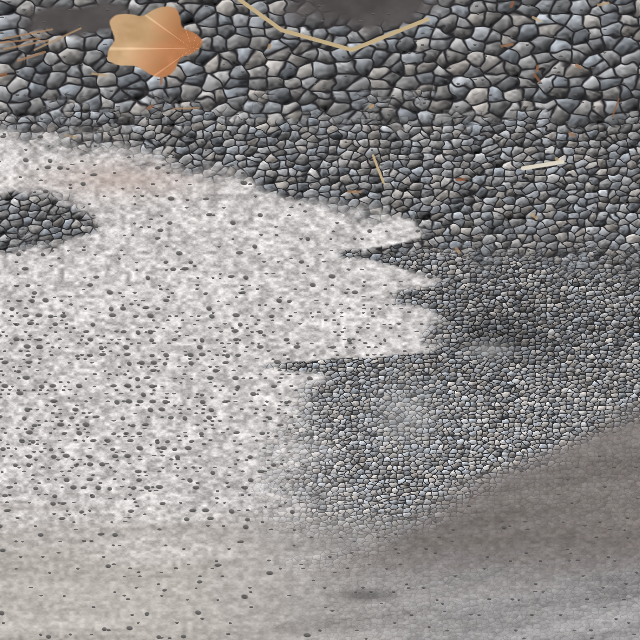
A Shadertoy shader for this texture:

```glsl
// Weathered roadside ground: loose gravel above, a pale slab at left, muddy streaks below.
// Voronoi stones at three sizes; soft masks place the zones, hashed loops add litter.

vec2 hash2(vec2 p) {
  vec3 q = fract(p.xyx * vec3(.1031, .1030, .0973));
  q += dot(q, q.yzx + 33.33);
  return fract((q.xx + q.yz) * q.zy);
}
float noise(vec2 p) {
  vec2 i = floor(p), f = fract(p), e = vec2(1, 0);
  f = f * f * (3. - 2. * f);
  return mix(mix(hash2(i).x, hash2(i + e).x, f.x),
             mix(hash2(i + e.yx).x, hash2(i + e.xx).x, f.x), f.y);
}
// Layered noise centred on zero
float fbm(vec2 p) {
  float sum = -.5, amp = .53;
  for (int i = 0; i < 4; i++) {
    sum += amp * noise(p);
    p = p * 2.03 + 17.;
    amp *= .5;
  }
  return sum;
}
float blob(vec2 p, vec2 centre, vec2 radius) {
  vec2 d = (p - centre) / radius;
  return exp(-dot(d, d));
}
float stroke(vec2 p, vec2 a, vec2 b, float width) {
  vec2 d = p - a, s = b - a;
  float dist = length(d - s * clamp(dot(d, s) / dot(s, s), 0., 1.));
  return smoothstep(width + .0012, width - .0008, dist);
}
// Faceted Voronoi stones separated by dark gaps
vec3 stones(vec2 p, vec2 scale, float brightness) {
  vec2 q = p * scale, offset = vec2(0);
  q += .35 * noise(q * 1.7);
  float near = 9., next = 9., id = 0.;
  for (int i = 0; i < 9; i++) {
    vec2 g = floor(q) + vec2(i % 3 - 1, i / 3 - 1), h = hash2(g);
    vec2 d = q - g - .1 - .8 * h;
    float len = length(d);
    next = min(next, max(len, near));
    if (len < near) { near = len; offset = d; id = fract(h.x * 7.3 + h.y * 3.1); }
  }
  float tone = brightness + .27 * (id - .4) + dot(offset, vec2(-.22, .38));
  tone += .2 * (noise(q * 4.) - .5);
  vec3 tint = mix(vec3(.96, 1, 1.05), vec3(1.03, 1, .97), fract(id * 9.));
  return mix(vec3(.16, .155, .165), tone * tint, smoothstep(0., .24, next - near));
}
// Loose dark pebbles in jittered rows
vec3 addPebbles(vec3 col, vec2 p, vec2 scale, float density) {
  vec2 q = p * scale;
  q.x += 5. * hash2(vec2(floor(q.y), 3)).x;
  vec2 h = hash2(floor(q) + 41.);
  vec2 d = (fract(q) - .38 - .24 * h) / (.21 + .13 * h.yx);
  d.y += .35 * d.x * (h.x - .5);
  float cover = step(hash2(floor(q) + 7.).x, density) * smoothstep(1.1, .65, length(d));
  return mix(col, vec3(.345, .34, .335) + .12 * d.y, .85 * cover);
}
// Pale slab with dark tongues entering from its right side
float slabMask(vec2 p, float wobble) {
  float right = mix(.47, .68, smoothstep(.39, .45, p.y));
  right -= .14 * blob(p.yy, vec2(.603), vec2(.027));
  right -= .06 * blob(p.yy, vec2(.535), vec2(.025));
  right -= .2 * blob(p.yy, vec2(.43), vec2(.019));
  float soft = mix(.14, .018, smoothstep(.2, .48, p.y));
  float m = smoothstep(-soft, soft, right - p.x + .07 * wobble);
  m *= smoothstep(-.018, .018, .805 - .235 * p.x - p.y + .055 * wobble);
  return m * smoothstep(.6, .35, blob(p, vec2(.02, .655), vec2(.15, .055)) + .5 * wobble);
}
vec3 gravel(vec2 p, float wobble) {
  float level = p.y + .13 * wobble;
  vec3 col = stones(p, vec2(98, 150), mix(.59, .48, smoothstep(.3, .55, p.y)));
  col = mix(col, stones(p, vec2(62, 88), .46), smoothstep(.57, .63, level));
  col = mix(col, stones(p, vec2(38, 52), .45), smoothstep(.8, .84, level));
  float soil = blob(p, vec2(.57, 1), vec2(.14, .055)) + blob(p, vec2(.13, .97), vec2(.12, .03));
  col = mix(col, vec3(.33, .31, .31) + .12 * wobble, smoothstep(.35, .75, soil + .6 * wobble));
  col *= 1. - .28 * blob(p, vec2(.78, .475), vec2(.08, .035));
  return mix(col, vec3(.68), .65 * blob(p, vec2(.765, .453), vec2(.035, .012)));
}
// Streaked dirt below, with a brown wedge rising to the right
vec3 addMud(vec3 col, vec2 p, float grain) {
  float streak = fbm(vec2(p.x, p.y - .08 * p.x * p.x) * vec2(4, 48));
  vec3 dirt = mix(vec3(.72, .695, .67), vec3(.61, .6, .6), smoothstep(.2, .8, p.x));
  dirt += .23 * streak + .2 * grain;
  col = mix(col, dirt, .88 * smoothstep(.25, .1, p.y + .12 * streak));
  float wedge = smoothstep(-.03, .035, .49 * p.x - .13 - p.y + .06 * streak);
  wedge *= smoothstep(.07, .15, p.y + .1 * streak) * smoothstep(.38, .7, p.x);
  col = mix(col, vec3(.48, .453, .442) + .12 * streak + .15 * grain, .9 * wedge);
  return col * (1. - .3 * blob(p, vec2(.57, .07), vec2(.04, .009)));
}
vec3 addLeaf(vec3 col, vec2 p, float wobble) {
  vec2 d = (p - vec2(.237, .936)) / vec2(.069, .05), base = p - vec2(.3, .924);
  float edge = 1. + .15 * cos(5. * (atan(d.y, d.x) - 2.44)) + .15 * wobble;
  float vein = abs(fract(atan(base.y, -base.x) * 1.6 + .5) - .5);
  vec3 leaf = mix(vec3(.8, .66, .5), vec3(.7, .46, .3), smoothstep(-.5, .8, d.x - .3 * d.y + wobble));
  leaf += .12 * smoothstep(.06, 0., vein) + .25 * wobble;
  return mix(col, leaf, smoothstep(.03, -.03, length(d) - edge));
}
vec3 addTwigs(vec3 col, vec2 p, float slab) {
  vec3 straw = vec3(.76, .68, .53);
  for (int i = 0; i < 30; i++) {
    vec2 h = hash2(vec2(i, 11)), k = hash2(vec2(i, 29));
    vec2 a = vec2(h.x, .6 + .4 * h.y), dir = vec2(cos(6.3 * k.x), .6 * sin(6.3 * k.x));
    if (i > 23) { a = vec2(.09 * h.x - .03, .86 + .09 * h.y); dir = vec2(2, h.x); }
    vec3 tint = mix(vec3(.55, .35, .25), straw, fract(k.x * 5.));
    float line = stroke(p, a, a + dir * mix(.004, .05, k.y * k.y), mix(.003, .001, k.y));
    col = mix(col, tint, .8 * (1. - slab) * line);
  }
  vec2 bend = vec2(.44, .953), low = vec2(.55, .922);
  float stem = max(stroke(p, vec2(.375, 1), bend, .003), stroke(p, bend, low, .003));
  stem = max(stem, stroke(p, low, vec2(.668, .97), .003));
  col = mix(col, straw, max(stem, stroke(p, vec2(.583, .757), vec2(.599, .715), .0018)));
  return mix(col, vec3(.87, .84, .77), stroke(p, vec2(.817, .737), vec2(.879, .747), .003));
}
void mainImage(out vec4 fragColor, in vec2 fragCoord) {
  vec2 p = fragCoord / iResolution.xy;
  float wobble = fbm(p * vec2(24, 34)), grain = fbm(p * vec2(125, 190));
  float slab = slabMask(p, wobble);
  vec3 pale = vec3(.8, .785, .78) + .55 * grain + .1 * wobble;
  pale = mix(pale, vec3(.7, .61, .57), .5 * blob(p, vec2(.19, .72), vec2(.11, .025)));
  vec3 col = mix(gravel(p, wobble), pale, slab);
  col = mix(col, vec3(.68) + .4 * grain, .55 * blob(p, vec2(.63, .35), vec2(.05)));
  col = addMud(col, p, grain);
  float zone = slab * smoothstep(.16, .28, p.y) * smoothstep(.62, .45, p.y);
  col = addPebbles(col, p, vec2(52, 82), .07 * slab + .27 * zone * smoothstep(.65, .2, p.x));
  col = addPebbles(col, p + .37, vec2(85, 165), .06 + .2 * zone);
  col = addLeaf(addTwigs(col, p, slab), p, wobble);
  fragColor = vec4(clamp(col, 0., 1.), 1);
}
```
